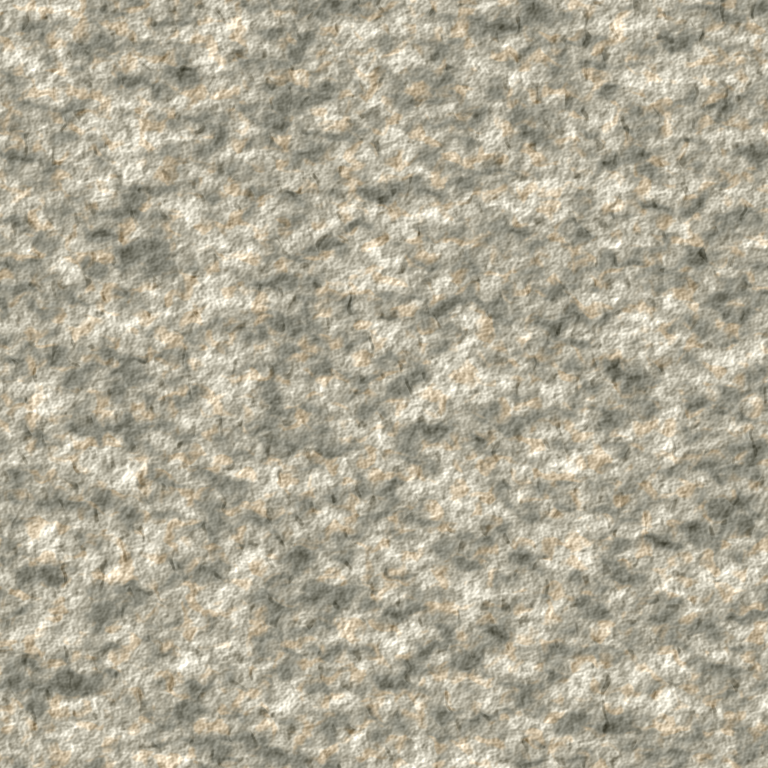
Write a three.js fragment shader that draws this texture.

```glsl
// Weathered pale stone: slanted light and dark drifts, smaller mottles and
// warm stains, all built from gradient noise, with a fine pitted relief
// shaded by the slope of a height field lit from the upper left.

varying vec2 vUv;

const vec3 STONE = vec3(0.678, 0.658, 0.588);      // mean colour
const vec3 WARM_SHIFT = vec3(0.050, 0.004, -0.040); // peach stains
const vec3 COOL_SHIFT = vec3(-0.012, 0.004, 0.022); // grey hollows

const vec2 DRIFT_SCALE = vec2(9.0, 17.0);    // cells across the canvas
const vec2 MOTTLE_SCALE = vec2(27.0, 42.0);
const vec2 STAIN_SCALE = vec2(34.0, 46.0);
const vec2 CLEFT_SCALE = vec2(78.0, 50.0);
const vec2 RELIEF_SCALE = vec2(62.0, 70.0);

const float DRIFT_SLANT = 0.18;   // drifts climb to the right
const float WARP = 0.010;         // ragged outlines
const float DRIFT_GAIN = 0.23;
const float MOTTLE_GAIN = 0.27;
const float RELIEF_GAIN = 0.40;
const float CLEFT_DEPTH = 0.15;
const vec2 LIGHT_STEP = vec2(-0.0018, 0.0011);

vec2 hashGradient(vec2 cell) {
  vec3 h = fract(vec3(cell.xyx) * vec3(0.1031, 0.1030, 0.0973));
  h += dot(h, h.yzx + 33.33);
  float angle = 6.2831853 * fract((h.x + h.y) * h.z);
  return vec2(cos(angle), sin(angle));
}

float gradientNoise(vec2 p) {
  vec2 i = floor(p);
  vec2 f = p - i;
  vec2 w = f * f * f * (f * (f * 6.0 - 15.0) + 10.0);
  float a = dot(hashGradient(i), f);
  float b = dot(hashGradient(i + vec2(1.0, 0.0)), f - vec2(1.0, 0.0));
  float c = dot(hashGradient(i + vec2(0.0, 1.0)), f - vec2(0.0, 1.0));
  float d = dot(hashGradient(i + vec2(1.0, 1.0)), f - vec2(1.0, 1.0));
  return mix(mix(a, b, w.x), mix(c, d, w.x), w.y);
}

// Sum of three octaves, each turned a little to hide the lattice.
float fbm(vec2 p, float falloff) {
  const mat2 TURN = mat2(0.96, 0.28, -0.28, 0.96);
  float sum = 0.0;
  float amplitude = 1.0;
  for (int octave = 0; octave < 3; octave++) {
    sum += amplitude * gradientNoise(p);
    p = TURN * p * 1.87 + 17.3;
    amplitude *= falloff;
  }
  return sum;
}

float height(vec2 p) {
  return fbm(p * RELIEF_SCALE + 211.0, 0.62);
}

void main() {
  // Ragged, slanted coordinates for the large features
  vec2 ragged = vUv + WARP * vec2(gradientNoise(vUv * 45.0 + 5.0),
                                  gradientNoise(vUv * 45.0 + 71.0));
  vec2 slanted = ragged - vec2(0.0, DRIFT_SLANT * ragged.x);

  // Drifts and mottles
  float drift = fbm(slanted * DRIFT_SCALE + 31.0, 0.5);
  float mottle = fbm(ragged * MOTTLE_SCALE + 97.0, 0.55);
  float tone = DRIFT_GAIN * drift + MOTTLE_GAIN * mottle;

  // Pitted relief, crisper on the pale patches
  float slope = height(vUv) - height(vUv + LIGHT_STEP);
  float crispness = mix(0.65, 1.3, smoothstep(-0.12, 0.16, tone));
  float shade = -RELIEF_GAIN * crispness * slope;

  // Short upright clefts
  float cleft = smoothstep(0.24, 0.50, gradientNoise(ragged * CLEFT_SCALE + 151.0));
  shade -= CLEFT_DEPTH * cleft;

  // Warm stains and cool hollows
  float stain = smoothstep(0.02, 0.40, fbm(ragged * STAIN_SCALE + 307.0, 0.5));
  float hollow = smoothstep(0.02, -0.16, tone);
  vec3 colour = STONE + tone + shade + 0.012;
  colour += WARM_SHIFT * stain * (1.0 - hollow) + COOL_SHIFT * hollow;

  gl_FragColor = vec4(clamp(colour, 0.0, 1.0), 1.0);
}
```
